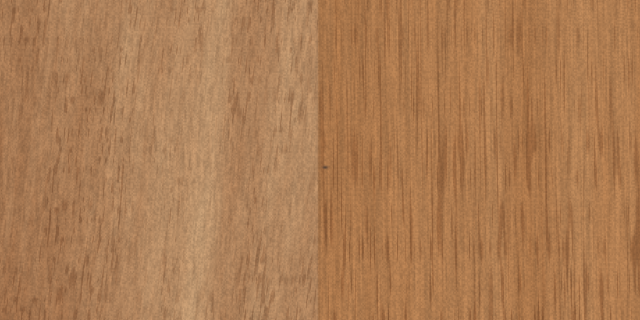
Give the GLSL for this texture, as a Shadertoy shader.

```glsl
#define SEAM 0.994
#define GRAIN_TILT 0.09
#define PORE_DENSITY 165.0
#define PORE_TINT vec3(0.13, 0.17, 0.20)
#define STREAK_DEPTH 0.12
#define SPECKLE 0.13
#define TAN_DARK vec3(0.615, 0.428, 0.285)
#define TAN_MID vec3(0.690, 0.518, 0.368)
#define TAN_LIGHT vec3(0.755, 0.602, 0.445)
#define AMBER_DARK vec3(0.610, 0.402, 0.235)
#define AMBER_MID vec3(0.682, 0.480, 0.308)
#define AMBER_LIGHT vec3(0.730, 0.540, 0.365)

float hash(vec2 p) {
    return fract(sin(dot(p, vec2(127.1, 311.7))) * 43758.5453);
}

float noise(vec2 p) {
    vec2 i = floor(p), f = fract(p);
    f = f * f * (3.0 - 2.0 * f);
    return mix(mix(hash(i), hash(i + vec2(1, 0)), f.x),
               mix(hash(i + vec2(0, 1)), hash(i + vec2(1, 1)), f.x), f.y);
}

// Stretched octaves, centred on zero
float fibre(vec2 p, vec2 scale) {
    float sum = 0.0, weight = 0.5;
    for (int i = 0; i < 4; i++) {
        sum += weight * (noise(p * scale + float(i) * 17.3) - 0.5);
        scale *= vec2(2.1, 1.8);
        weight *= 0.62;
    }
    return sum;
}

float band(float x, float centre, float width) {
    float d = (x - centre) / width;
    return exp(-d * d);
}

// Thin dark vessels: two layers of differing width and length
float pores(vec2 p, float stretch) {
    float sum = 0.0;
    vec2 scale = vec2(PORE_DENSITY, stretch);
    for (int i = 0; i < 2; i++) {
        sum += smoothstep(0.66, 0.95, noise(p * scale + float(i) * 31.7));
        scale *= vec2(0.8, 0.55);
    }
    return min(sum, 1.0);
}

// Continuous hair-thin streaks between the vessels
float streaks(vec2 p, float stretch) {
    return noise(p * vec2(180.0, stretch) + 9.0)
         + 0.5 * noise(p * vec2(84.0, stretch * 0.5) + 23.0) - 0.75;
}

vec3 ramp(vec3 dark, vec3 mid, vec3 light, float t) {
    return t < 0.0 ? mix(mid, dark, min(-t, 1.2)) : mix(mid, light, min(t, 1.1));
}

// Pale plank with leaning figure and short pores
vec3 tanPlank(vec2 p) {
    vec2 q = p;
    q.x -= GRAIN_TILT * (p.y - 0.5) + 0.02 * (noise(p * vec2(2.0, 3.0)) - 0.5);
    float tone = 0.8 * fibre(q, vec2(11.0, 1.5)) + 0.7 * fibre(q, vec2(40.0, 6.0));
    tone += 0.75 * band(q.x, 0.64, 0.050);
    tone += 0.45 * band(q.x, 0.52, 0.06) * (1.0 - p.y);
    tone += 0.35 * band(q.x, 0.87, 0.07);
    tone -= 0.65 * band(p.x, 0.0, 0.28) * (1.15 - 0.6 * p.y);
    tone -= 0.15 * band(q.x, 0.75, 0.045);
    vec3 wood = ramp(TAN_DARK, TAN_MID, TAN_LIGHT, tone);
    float patches = 0.35 + 0.65 * smoothstep(0.3, 0.7, noise(q * vec2(16.0, 3.0) + 7.0));
    float clear = 1.0 - 0.7 * band(q.x, 0.64, 0.05);
    wood *= 1.0 - PORE_TINT * patches * clear * pores(q, 32.0);
    return wood * (1.0 + 0.8 * STREAK_DEPTH * streaks(q, 24.0));
}

// Warm plank with straight grain and long pores
vec3 amberPlank(vec2 p) {
    vec2 q = p;
    q.x += 0.008 * (noise(p * vec2(3.0, 1.5) + 5.0) - 0.5) + 0.012 * p.y;
    float tone = 0.45 * fibre(q, vec2(11.0, 0.7)) + 0.5 * fibre(q, vec2(46.0, 2.0));
    tone += 0.45 * band(q.x, 1.55, 0.035) + 0.20 * band(q.x, 1.85, 0.14);
    tone -= 0.30 * band(q.x, 1.65, 0.06) + 0.20 * band(q.x, 1.05, 0.10);
    vec3 wood = ramp(AMBER_DARK, AMBER_MID, AMBER_LIGHT, tone);
    float depth = 1.25 - 0.5 * p.y;
    wood *= 1.0 - PORE_TINT * depth * pores(q + 3.0, 9.0);
    return wood * (1.0 + STREAK_DEPTH * streaks(q, 7.0));
}

void mainImage(out vec4 fragColor, in vec2 fragCoord) {
    vec2 p = fragCoord / iResolution.y;
    float pixel = 1.0 / iResolution.y;

    // Two planks side by side
    float side = smoothstep(SEAM - pixel, SEAM + pixel, p.x);
    vec3 color = mix(tanPlank(p), amberPlank(p), side);
    color *= 1.0 - 0.07 * band(p.x, SEAM + 0.004, 0.004);

    // Fine surface mottling
    color *= 1.0 + SPECKLE * (noise(p * vec2(230.0, 200.0)) - 0.5);
    color *= 1.0 + 0.35 * SPECKLE * (noise(p * vec2(95.0, 60.0)) - 0.5);

    // Small dark nick beside the seam
    vec2 nick = (p - vec2(1.016, 0.477)) / vec2(0.009, 0.005);
    color = mix(color, vec3(0.29, 0.23, 0.20), 0.8 * exp(-dot(nick, nick)));

    fragColor = vec4(color, 1.0);
}
```
